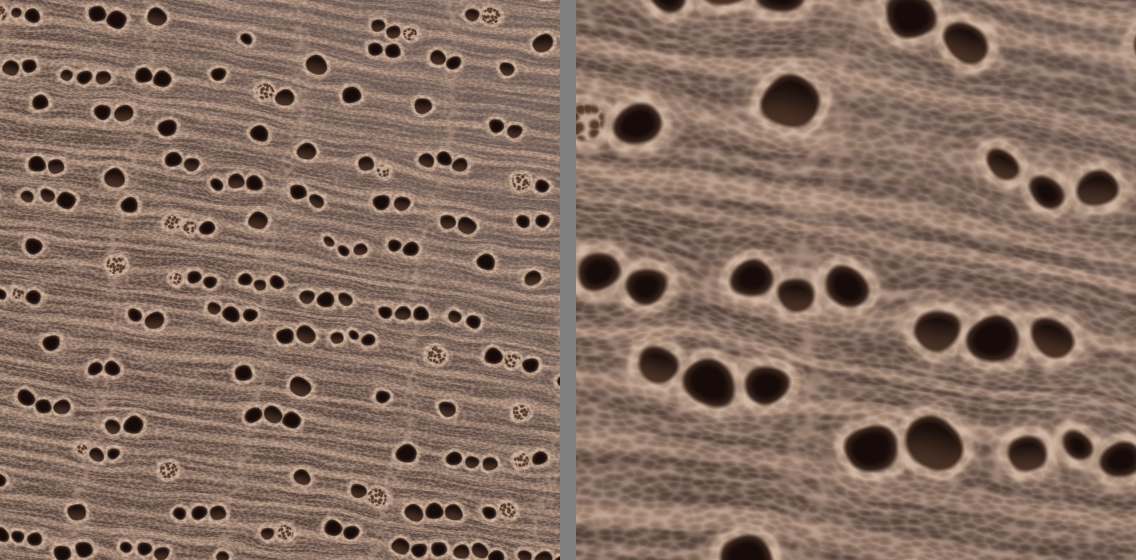
Left: the whole. Right: its middle third, enlarged.
Write a Shadertoy shader that draws this texture.

```glsl
const vec3 FIBER_DARK = vec3(0.31, 0.235, 0.20);
const vec3 FIBER_LIGHT = vec3(0.61, 0.515, 0.465);
const vec3 FIBER_GREY = vec3(0.49, 0.425, 0.405);
const vec3 RAY_TAN = vec3(0.68, 0.565, 0.495);
const vec3 RIM_PALE = vec3(0.76, 0.655, 0.58);
const vec3 VOID_BLACK = vec3(0.085, 0.045, 0.035);
const vec3 VOID_BROWN = vec3(0.33, 0.225, 0.17);
const vec2 GROUP_CELL = vec2(0.125, 0.085);

struct Pore {
    float edge;   // signed distance to the wall, negative inside
    vec2 local;   // position relative to the pore radius
    float seed;
    float push;   // sideways bend of the rays around pores
};

float hash(vec2 p) {
    vec3 q = fract(p.xyx * 0.1031);
    q += dot(q, q.yzx + 33.33);
    return fract((q.x + q.y) * q.z);
}

vec2 hash2(vec2 p) {
    return vec2(hash(p), hash(p + 71.7));
}

// Distance to the nearest scattered point
float cellular(vec2 p) {
    vec2 id = floor(p), f = fract(p);
    float nearest = 2.0;
    for (int y = -1; y <= 1; y++)
    for (int x = -1; x <= 1; x++) {
        vec2 o = vec2(x, y);
        vec2 d = o + hash2(id + o) - f;
        nearest = min(nearest, dot(d, d));
    }
    return sqrt(nearest);
}

// Irregularly spaced thin lines running along u
float rayLines(float u, float v, float seed, float thickness) {
    float lines = 0.0;
    for (int k = -1; k <= 1; k++) {
        float id = floor(v) + float(k);
        vec2 h = hash2(vec2(id, seed));
        float centre = id + 0.5 + 0.55 * (h.x - 0.5) + 0.06 * sin(u * 14.0 + h.y * 40.0);
        float w = thickness * (0.65 + 0.7 * h.y);
        float strength = 0.8 + 0.2 * sin(u * 11.0 + h.x * 50.0);
        lines = max(lines, strength * (1.0 - smoothstep(w * 0.4, w * 1.6, abs(v - centre))));
    }
    return lines;
}

// Pores in short chains of one to three
Pore nearestPore(vec2 p) {
    Pore pore = Pore(1.0, vec2(0.0), 0.0, 0.0);
    float row = floor(p.y / GROUP_CELL.y);
    for (int y = -1; y <= 1; y++)
    for (int x = -1; x <= 1; x++) {
        float r = row + float(y);
        float shift = hash(vec2(r, 9.0)) * GROUP_CELL.x;
        vec2 id = vec2(floor((p.x - shift) / GROUP_CELL.x) + float(x), r);
        if (hash(id + 5.3) > 0.9) continue;
        vec2 jitter = (hash2(id + 17.0) - 0.5) * vec2(0.42, 0.55);
        vec2 centre = (id + 0.5 + jitter) * GROUP_CELL + vec2(shift, 0.0);
        float count = 1.0 + floor(hash(id + 31.0) * 2.75);
        float size = mix(0.0145, 0.0185, hash(id + 43.0)) - 0.001 * count;
        for (float i = 0.0; i < count; i++) {
            vec2 h = hash2(id * 3.7 + i * 13.1);
            vec2 offset = vec2((i - 0.5 * (count - 1.0)) * (2.0 * size + 0.005), (h.x - 0.5) * 0.012);
            vec2 q = p - centre - offset;
            vec2 radius = size * mix(0.68, 1.08, sqrt(h.y)) * vec2(1.06, 0.95);
            pore.push += q.y * exp(-dot(q, q) / 0.0007) * 0.45;
            q += 0.0011 * sin(q.yx * 170.0 + h * 6.28);
            float edge = (length(q / radius) - 1.0) * radius.y;
            if (edge < pore.edge) {
                pore.edge = edge;
                pore.local = q / radius;
                pore.seed = hash(id + i * 7.9 + 61.0);
            }
        }
    }
    return pore;
}

// Empty lumen, or a crumpled pale filling in some pores
vec3 poreInside(Pore pore, vec2 p) {
    float depth = smoothstep(-0.006, 0.0, pore.edge);
    float brown = step(0.68, pore.seed) * smoothstep(0.9, -0.9, pore.local.y);
    vec3 lumen = mix(VOID_BLACK, VOID_BROWN, max(0.6 * depth, 0.8 * brown));
    float crumple = smoothstep(0.2, 0.75, cellular(p * 150.0 + pore.seed * 9.0));
    vec3 filling = mix(VOID_BROWN, RIM_PALE, crumple);
    return mix(lumen, filling, step(pore.seed, 0.14));
}

void mainImage(out vec4 fragColor, in vec2 fragCoord) {
    float scale = min(iResolution.x, iResolution.y);
    vec2 uv = fragCoord / scale;
    float soft = max(0.0018, 1.0 / scale);

    // Tilted axes: x along the rays, y across them
    vec2 p = mat2(0.99, 0.14, -0.14, 0.99) * uv;
    p.y += 0.005 * sin(p.x * 7.0 + p.y * 4.0) + 0.0015 * sin(p.x * 25.0 + p.y * 19.0);
    Pore pore = nearestPore(p);
    float v = p.y - pore.push;

    // Fibre ground with fine grain and lengthwise streaks
    float grain = smoothstep(0.08, 0.85, cellular(vec2(p.x * 130.0, v * 240.0)));
    float streak = smoothstep(0.1, 0.9, cellular(vec2(p.x * 14.0, v * 130.0)));
    float mottle = cellular(p * 75.0);
    vec3 color = mix(FIBER_DARK, FIBER_LIGHT, 0.08 + 0.55 * grain + 0.42 * streak);
    color = mix(color, FIBER_GREY, 0.5 * smoothstep(0.7, 1.8, uv.x + uv.y));

    // Growth bands crossing the rays
    float bandX = (p.x + 0.012 * sin(p.y * 13.0)) / 0.27;
    float band = exp(-pow((fract(bandX) - 0.5) * 19.0, 2.0));
    color = mix(color, RAY_TAN, band * smoothstep(0.2, 0.7, mottle) * 0.7);

    // Strong rays and fainter ones between
    vec3 rayColor = RAY_TAN + 0.13 * (grain - 0.45) + 0.06 * (mottle - 0.4);
    color = mix(color, rayColor, 0.45 * rayLines(p.x, v / 0.017, 8.0, 0.13));
    color = mix(color, rayColor, 0.95 * rayLines(p.x, v / 0.035, 3.0, 0.145));

    // Pale tissue, walls and openings of the pores
    float halo = 1.0 - smoothstep(0.004, 0.014, pore.edge + 0.006 * (mottle - 0.4));
    color = mix(color, rayColor, 0.6 * halo);
    float rim = 1.0 - smoothstep(0.004, 0.0075, pore.edge);
    color = mix(color, RIM_PALE + 0.14 * (grain - 0.5), 0.85 * rim);
    color = mix(poreInside(pore, p), color, smoothstep(-soft, soft, pore.edge));

    fragColor = vec4(color, 1.0);
}
```
